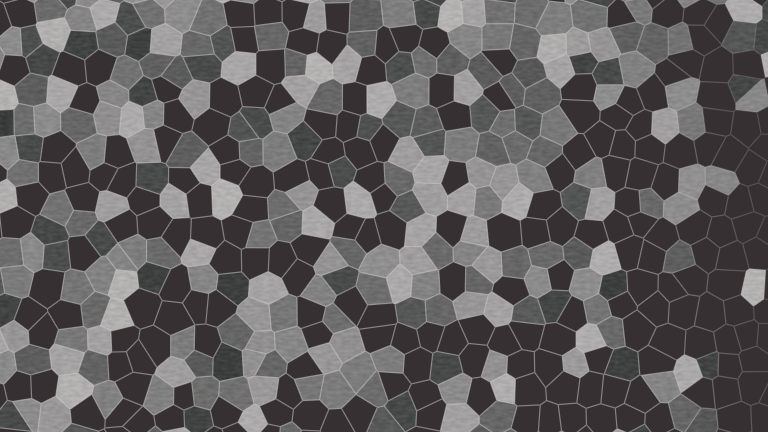
A Shadertoy shader for this pattern:

```glsl
// A mosaic of irregular grey stone tiles divided by thin pale seams.
// Voronoi cells on a staggered, jittered grid; each tile gets a random tone
// whose chance of being dark follows slow noise, and a fine grained surface.

const float ROWS = 16.0; // tiles along the canvas height

vec2 hash2(vec2 p) {
    vec3 q = fract(p.xyx * vec3(0.1031, 0.1030, 0.0973));
    q += dot(q, q.yzx + 33.33);
    return fract((q.xx + q.yz) * q.zy);
}

float gradientDot(vec2 corner, vec2 p) {
    float angle = 6.2832 * hash2(corner + 91.0).x;
    return dot(vec2(cos(angle), sin(angle)), p - corner);
}

float gradientNoise(vec2 p) {
    vec2 i = floor(p), f = p - i;
    vec2 u = f * f * f * (f * (f * 6.0 - 15.0) + 10.0);
    float low = mix(gradientDot(i, p), gradientDot(i + vec2(1, 0), p), u.x);
    float high = mix(gradientDot(i + vec2(0, 1), p), gradientDot(i + vec2(1, 1), p), u.x);
    return mix(low, high, u.y);
}

// Jittered centre of a tile; odd rows are shifted by half a tile
vec2 tileSite(vec2 id) {
    vec2 jitter = (hash2(id + 40.0) - 0.5) * 0.68;
    return id + vec2(0.25 + 0.5 * mod(id.y, 2.0), 0.5) + jitter;
}

vec3 tileColor(vec2 id, float grain) {
    vec2 site = tileSite(id) / ROWS;

    // Dark tiles gather to the right, towards the bottom and in loose clumps
    float darkShare = 0.40 - 0.30 * (site.y - 0.5)
                    + 0.38 * smoothstep(1.25, 1.65, site.x)
                    + 0.55 * gradientNoise(site * 4.0 + 7.0);
    darkShare = clamp(darkShare, 0.08, 0.85);

    float pick = hash2(id + 130.0).y;
    if (pick < darkShare) return vec3(0.21, 0.19, 0.20);

    float rank = (pick - darkShare) / (1.0 - darkShare);
    vec3 stone = mix(vec3(0.235, 0.242, 0.240), vec3(0.71, 0.70, 0.70), rank);
    return stone + grain;
}

void mainImage(out vec4 fragColor, in vec2 fragCoord) {
    vec2 uv = fragCoord / iResolution.y;
    vec2 p = uv * ROWS;
    float pixel = ROWS / iResolution.y;

    // Nearest tile
    vec2 tile = vec2(0.0);
    float nearest = 1e3;
    for (int y = -2; y <= 2; y++)
    for (int x = -2; x <= 2; x++) {
        vec2 id = floor(p) + vec2(x, y);
        vec2 d = tileSite(id) - p;
        if (dot(d, d) < nearest) {
            nearest = dot(d, d);
            tile = id;
        }
    }

    // Distance to the closest seam, and the tile behind it
    vec2 site = tileSite(tile), neighbour = tile;
    float seam = 1e3;
    for (int y = -2; y <= 2; y++)
    for (int x = -2; x <= 2; x++) {
        if (x == 0 && y == 0) continue;
        vec2 id = tile + vec2(x, y);
        vec2 other = tileSite(id);
        float d = dot(0.5 * (site + other) - p, normalize(other - site));
        if (d < seam) {
            seam = d;
            neighbour = id;
        }
    }

    // Fine grain, stretched sideways
    float grain = 0.055 * gradientNoise(uv * vec2(48.0, 125.0))
                + 0.035 * gradientNoise(uv * vec2(90.0, 170.0) + 31.0);

    // Tiles, blended across the seam by pixel coverage
    float inside = clamp(0.5 + seam / pixel, 0.0, 1.0);
    vec3 color = mix(tileColor(neighbour, grain), tileColor(tile, grain), inside);

    // Pale seams, fading towards the right and most of all at the upper right
    float halfWidth = 0.022;
    float coverage = clamp(0.5 + (halfWidth - seam) / pixel, 0.0, 1.0)
                   - clamp(0.5 - (halfWidth + seam) / pixel, 0.0, 1.0);
    float fade = smoothstep(1.40, 1.80, uv.x + 0.12 * (uv.y - 0.5));
    color = mix(color, vec3(0.80, 0.79, 0.79), coverage * mix(0.54, 0.20, fade));

    fragColor = vec4(color, 1.0);
}
```
